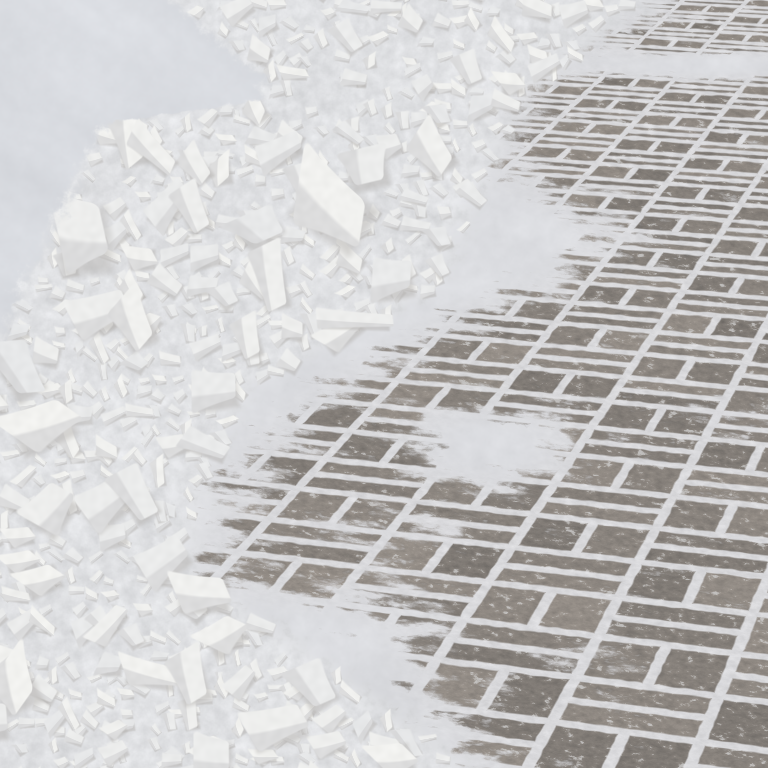
A WebGL 2 fragment shader for this texture:

```glsl
#version 300 es
precision highp float;

uniform vec2 u_resolution;
out vec4 fragColor;

vec2 hash2(vec2 c) {
    vec3 q = fract(vec3(c.xyx) * vec3(0.1031, 0.103, 0.0973));
    q += dot(q, q.yzx + 33.33);
    return fract((q.xx + q.yz) * q.zy);
}

float gradientNoise(vec2 p) {
    vec2 i = floor(p), f = fract(p), s = f * f * (3.0 - 2.0 * f);
    vec2 e = vec2(1.0, 0.0);
    float a = dot(hash2(i) * 2.0 - 1.0, f);
    float b = dot(hash2(i + e) * 2.0 - 1.0, f - e);
    float c = dot(hash2(i + e.yx) * 2.0 - 1.0, f - e.yx);
    float d = dot(hash2(i + 1.0) * 2.0 - 1.0, f - 1.0);
    return mix(mix(a, b, s.x), mix(c, d, s.x), s.y);
}

float fbm(vec2 p) {
    float sum = 0.0, amp = 1.0;
    for (int i = 0; i < 4; i++) {
        sum += amp * gradientNoise(p);
        p = mat2(1.6, 1.2, -1.2, 1.6) * p + 7.3;
        amp *= 0.55;
    }
    return sum;
}

// Border x at height y, from nine evenly spaced stations
float profile(float k[9], float y) {
    float t = clamp(y, 0.0, 0.999) * 8.0;
    int i = int(t);
    return mix(k[i], k[i + 1], fract(t));
}

float rubbleEdge(float y) {
    return profile(float[9](0.62, 0.45, 0.26, 0.27, 0.335, 0.58, 0.63, 0.69, 0.85), y);
}

float pavingEdge(float y) {
    return profile(float[9](0.63, 0.53, 0.28, 0.30, 0.45, 0.67, 0.66, 0.66, 0.85), y);
}

float driftEdge(float y) {
    return mix((y - 0.57) * 0.5, 0.34 - 1.2 * max(y - 0.9, 0.0), smoothstep(0.835, 0.875, y));
}

float blob(vec2 p, vec2 centre, vec2 radii) {
    return exp(-dot((p - centre) / radii, (p - centre) / radii));
}

float boxDistance(vec2 q, vec2 size) {
    vec2 b = abs(q) - size;
    return length(max(b, 0.0)) + min(max(b.x, b.y), 0.0);
}

// One broken piece of snow: soft shadow, lit top, shaded side
vec3 slab(vec3 col, vec2 q, vec2 size, float angle, float seed) {
    float c = cos(angle), s = sin(angle);
    mat2 turn = mat2(c, -s, s, c);
    float bevel = size.y * 0.25;
    vec2 l = turn * q;
    l.x += l.y * (seed - 0.5) * 1.2;
    l.y *= 1.0 + 0.3 * clamp(l.x / size.x, -1.0, 1.0);
    float d = boxDistance(l, size - bevel) - bevel;
    float shade = boxDistance(turn * (q + size.y * vec2(-0.15, 0.35)), size * 0.85);
    col = mix(col, vec3(0.71, 0.70, 0.69), 0.5 * (1.0 - smoothstep(-0.1, 0.4, shade / size.y)));
    float side = 1.0 - smoothstep(-0.1, 0.1, l.y / size.y + 0.35 + 0.4 * seed * l.x / size.x);
    vec3 face = mix(vec3(0.90, 0.905, 0.91), vec3(0.95, 0.95, 0.94), seed);
    face = mix(face, vec3(0.83, 0.83, 0.835), side * 0.7) + 0.03 * gradientNoise(q * 90.0 + seed * 40.0);
    return mix(col, face, 1.0 - smoothstep(-0.0015, 0.0015, d));
}

// Scattered pieces, one for each occupied grid cell
vec3 rubbleLayer(vec3 col, vec2 p, float scale, float amount) {
    vec2 home = floor(p * scale);
    for (int j = 1; j >= -1; j--)
        for (int i = -1; i <= 1; i++) {
            vec2 cell = home + vec2(i, j);
            vec2 h = hash2(cell + scale), g = hash2(cell + scale * 3.0 + 51.0);
            vec2 centre = (cell + 0.15 + 0.7 * h) / scale;
            float reach = 0.3 / scale;
            bool inHeap = centre.x < rubbleEdge(centre.y) - reach && centre.x > driftEdge(centre.y) + reach;
            if (!inHeap || g.x > amount) continue;
            vec2 size = vec2(0.28 + 0.25 * h.y, 0.15 + 0.18 * g.y) / scale;
            col = slab(col, p - centre, size, (h.x - 0.6) * 2.4, fract(h.y * 7.0 + g.y));
        }
    return col;
}

// Basket-weave bricks in perspective: 1 on stone, 0 in the joints
float brickMask(vec2 p, out vec2 id) {
    float depth = 1.6576 - p.y;
    float u = ((p.x - 1.579) / depth + 0.666) / 0.1275;
    float v = ((p.x + 11.2) / depth - 8.81) / 0.30 + 0.5;
    id = floor(vec2(u, v));
    vec2 f = fract(vec2(u, v));
    vec2 span = vec2(0.106 * depth, 0.0254 * depth * depth);
    vec2 split = mod(id.x + id.y, 2.0) < 0.5 ? vec2(2.0, 1.0) : vec2(1.0, 2.0);
    id = id * 2.0 + floor(f * split);
    f = fract(f * split);
    vec2 gap = min(f, 1.0 - f) * span / split - vec2(0.0042, 0.0026) * depth;
    gap += 0.002 * gradientNoise(p * vec2(60.0, 110.0));
    return smoothstep(-0.001, 0.0018, min(gap.x, gap.y));
}

vec3 paving(vec3 snow, vec2 p) {
    vec2 id;
    float brick = brickMask(p, id);
    vec2 along = vec2(p.x, p.y + 0.12 * p.x);
    float streak = fbm(along * vec2(13.0, 55.0));
    float grit = fbm(along * vec2(75.0, 140.0));
    float bare = clamp((p.x - pavingEdge(p.y)) * 7.0 + 0.1, -0.8, 0.75);
    // Snow lying on the stones
    bare -= 1.3 * blob(p, vec2(0.64, 0.42), vec2(0.11, 0.055));
    bare -= 0.9 * blob(p, vec2(0.70, 0.69), vec2(0.14, 0.06));
    bare -= 1.3 * blob(p, vec2(0.92, 0.915), vec2(0.16, 0.018));
    bare -= 0.8 * blob(p, vec2(0.47, 0.19), vec2(0.12, 0.06));
    bare -= 0.45 * blob(p, vec2(0.95, 0.46), vec2(0.10, 0.035));
    bare -= 0.5 * blob(p, vec2(0.50, 0.31), vec2(0.12, 0.03));
    bare -= 0.4 * blob(p, vec2(0.78, 0.14), vec2(0.06, 0.04));
    float exposed = smoothstep(-0.05, 0.45, bare + 0.85 * streak + 0.35 * grit);
    vec3 stone = mix(vec3(0.43, 0.41, 0.39), vec3(0.58, 0.55, 0.52), hash2(id).x * 0.6 + 0.3 + 0.6 * grit);
    stone = mix(stone, vec3(0.80), 0.75 * smoothstep(0.2, 0.6, grit - 0.3 * streak));
    vec3 joint = mix(snow, vec3(0.85, 0.85, 0.86) + 0.06 * grit, clamp(bare + 0.4, 0.0, 1.0));
    return mix(joint, stone, brick * exposed * 0.93);
}

void main() {
    vec2 p = gl_FragCoord.xy / u_resolution;
    float soft = fbm(p * vec2(9.0, 14.0)), fine = fbm(p * 55.0);
    vec3 col = vec3(0.86, 0.865, 0.88) + 0.035 * soft + 0.02 * fine;
    col = paving(col, p);

    // Broken heap
    float heap = 1.0 - smoothstep(-0.03, 0.02, p.x - rubbleEdge(p.y) + 0.05 * fine);
    col = mix(col, vec3(0.875, 0.88, 0.89) + 0.07 * fine + 0.03 * soft, heap);
    col = rubbleLayer(col, p, 46.0, 0.6);
    col = rubbleLayer(col, p, 25.0, 0.5);
    if (p.y < 0.9) col = rubbleLayer(col, p, 13.0, 0.36);

    // Largest pieces
    col = slab(col, p - vec2(0.43, 0.735), vec2(0.05, 0.036), -0.6, 0.9);
    col = slab(col, p - vec2(0.352, 0.64), vec2(0.042, 0.017), -1.35, 0.7);
    col = slab(col, p - vec2(0.198, 0.805), vec2(0.036, 0.013), -0.75, 0.8);
    col = slab(col, p - vec2(0.462, 0.584), vec2(0.05, 0.010), -0.03, 0.6);
    col = slab(col, p - vec2(0.262, 0.23), vec2(0.034, 0.021), 0.05, 0.8);
    col = slab(col, p - vec2(0.105, 0.70), vec2(0.03, 0.042), 0.1, 0.6);

    // Smooth drift
    float drift = 1.0 - smoothstep(-0.012, 0.012, p.x - driftEdge(p.y) + 0.025 * fine);
    float sweep = fbm(mat2(0.8, 0.6, -0.6, 0.8) * p * vec2(5.0, 12.0));
    col = mix(col, vec3(0.85, 0.86, 0.88) + 0.03 * sweep + 0.012 * fine, drift);
    fragColor = vec4(clamp(col, 0.0, 1.0), 1.0);
}
```
